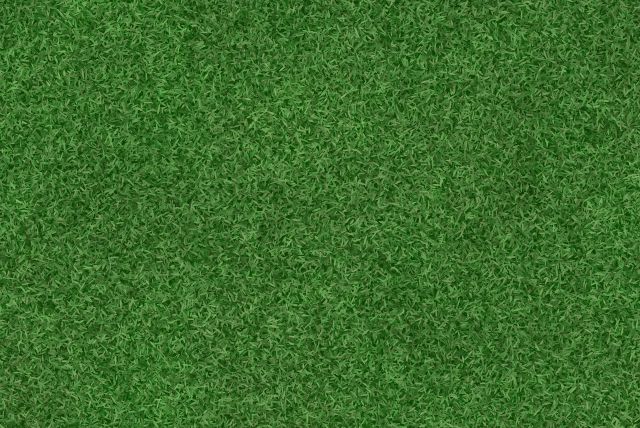
Write a Shadertoy shader that draws this texture.

```glsl
// A mown lawn seen from above: layers of short, randomly turned grass blades
// are painted over dark soil shade, each blade a tapered segment in a jittered
// grid cell. Soft value noise adds clumps and broad paler or deeper patches.

const int LAYERS = 6;
const float CELL = 0.0125;          // blade spacing, in canvas heights
const float TURN = 6.2831853;
const vec3 DEEP_GREEN = vec3(0.09, 0.29, 0.04);
const vec3 PALE_GREEN = vec3(0.38, 0.58, 0.30);
const vec3 WARM_SHIFT = vec3(0.055, -0.008, 0.03);

// Three random values from a cell position and a seed.
vec3 hash3(vec2 cell, float seed) {
    vec3 q = fract(vec3(cell.xyx + seed * 17.3) * vec3(0.1031, 0.1030, 0.0973));
    q += dot(q, q.yxz + 33.33);
    return fract((q.xxy + q.yzz) * q.zyx);
}

float valueNoise(vec2 p, float seed) {
    vec2 cell = floor(p);
    vec2 f = fract(p);
    f = f * f * (3.0 - 2.0 * f);
    float low = mix(hash3(cell, seed).x, hash3(cell + vec2(1, 0), seed).x, f.x);
    float high = mix(hash3(cell + vec2(0, 1), seed).x, hash3(cell + vec2(1, 1), seed).x, f.x);
    return mix(low, high, f.y);
}

// Noise in the range -1 to 1, from two octaves.
float patches(vec2 p, float seed) {
    float sum = 0.65 * valueNoise(p, seed) + 0.35 * valueNoise(p * 2.1 + 7.7, seed);
    return 2.0 * sum - 1.0;
}

mat2 rotation(float angle) {
    float c = cos(angle), s = sin(angle);
    return mat2(c, s, -s, c);
}

// Colour for a brightness (0 deep, 1 pale) and a warmth around zero.
vec3 grassColor(float tone, float warmth) {
    return max(mix(DEEP_GREEN, PALE_GREEN, tone) + warmth * WARM_SHIFT, 0.0);
}

// x: coverage of a blade lying along the x axis; y: position from root to tip.
vec2 blade(vec2 p, float halfLength, float halfWidth, float blur) {
    float along = clamp(p.x / halfLength, -1.0, 1.0);
    float width = halfWidth * (1.0 - 0.5 * along * along);
    float dist = length(p - vec2(along * halfLength, 0.0)) - width;
    return vec2(clamp(0.5 - dist / blur, 0.0, 1.0), along);
}

// Paints one layer of blades over the colour below it.
vec3 paintLayer(vec3 below, vec2 p, float seed, float height, float blur) {
    vec2 grid = rotation(seed * 1.3) * p / CELL + 200.0 + seed * 5.37;
    vec2 home = floor(grid);
    vec3 color = below;
    for (int y = -1; y <= 1; y++) {
        for (int x = -1; x <= 1; x++) {
            vec2 cell = home + vec2(x, y);
            vec3 place = hash3(cell, seed);
            vec3 look = hash3(cell, seed + 41.0);
            vec2 local = rotation(place.z * TURN) * (grid - cell - place.xy) * CELL;
            float halfLength = CELL * mix(0.3, 0.8, look.x);
            float halfWidth = CELL * mix(0.11, 0.18, look.z);
            vec2 shape = blade(local, halfLength, halfWidth, blur);
            float tone = -0.14 + 0.28 * height + 1.12 * look.y + 0.10 * shape.y;
            vec3 tint = grassColor(tone, 2.0 * fract(look.z * 7.0) - 1.0);
            color = mix(color, tint, shape.x);
        }
    }
    return color;
}

void mainImage(out vec4 fragColor, in vec2 fragCoord) {
    vec2 p = fragCoord / iResolution.y;
    float blur = 1.0 / iResolution.y;

    // Shade between the blades, then the blades from bottom to top.
    vec3 color = grassColor(-0.1, 0.0);
    for (int i = 0; i < LAYERS; i++) {
        float height = float(i) / float(LAYERS - 1);
        color = paintLayer(color, p, float(i) + 1.0, height, blur);
    }

    // Small clumps and broad patches of light and hue.
    float clumps = patches(p * 34.0, 61.0);
    float broad = patches(p * 4.0, 73.0);
    color *= 1.0 + 0.09 * clumps + 0.07 * broad;
    color += 0.35 * WARM_SHIFT * patches(p * 3.0 + 9.0, 87.0);

    fragColor = vec4(clamp(color, 0.0, 1.0), 1.0);
}
```
